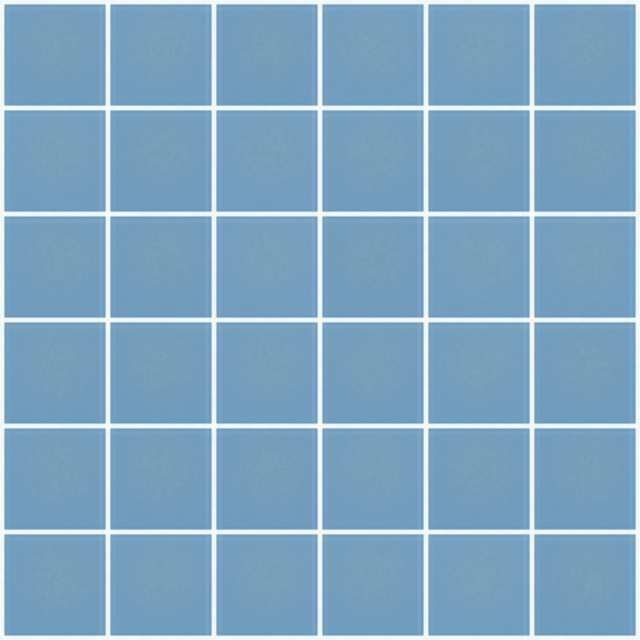
Write a three.js fragment shader that draws this pattern.

```glsl
// Six by six glazed blue square tiles set in pale grout.
// Each tile is a rounded-box distance; bevel glints, a greyer centre and
// faint hashed grain shade the glaze, with a slight tone shift per tile.
varying vec2 vUv;

float hash(vec2 p) {
  vec3 q = fract(p.xyx * vec3(0.1031, 0.1030, 0.0973));
  q += dot(q, q.yzx + 33.33);
  return fract((q.x + q.y) * q.z);
}

float noise(vec2 p) {
  vec2 i = floor(p), f = fract(p);
  f = f * f * (3.0 - 2.0 * f);
  return mix(mix(hash(i), hash(i + vec2(1.0, 0.0)), f.x),
             mix(hash(i + vec2(0.0, 1.0)), hash(i + 1.0), f.x), f.y);
}

float roundedBox(vec2 p, float halfSize, float radius) {
  vec2 q = abs(p) - halfSize + radius;
  return length(max(q, 0.0)) + min(max(q.x, q.y), 0.0) - radius;
}

// Soft line centred on zero
float glint(float x, float width) {
  return exp(-x * x / (width * width));
}

vec3 glaze(vec2 p, vec2 tile, float edge) {
  // Blue rim fading to a greyer centre
  float centre = 1.0 - smoothstep(0.12, 0.48, length(p - vec2(0.02, 0.06)));
  vec3 color = mix(vec3(0.442, 0.614, 0.745), vec3(0.464, 0.622, 0.728), centre);

  // Lighter towards the top, deeper along the bottom
  color += vec3(0.012, 0.006, 0.0) * smoothstep(-0.4, 0.45, p.y);

  // Bevel glints on the sides and top, with a thin dark rim
  float bevel = 0.035 * glint(p.x - 0.438, 0.016)
              + 0.022 * glint(p.x + 0.448, 0.016)
              + 0.025 * glint(p.y - 0.435, 0.020);
  color += bevel * vec3(1.0, 0.8, 0.6);
  color -= vec3(0.022, 0.014, 0.008) * glint(edge + 0.016, 0.010);

  // Grain strongest in the middle, and a tone of its own for each tile
  float grain = noise((p + tile * 3.7 + 20.0) * 38.0) - 0.5;
  color += grain * mix(0.006, 0.022, centre) * vec3(1.0, 0.9, 0.6);
  return color + (hash(tile + 7.0) - 0.5) * 0.008;
}

void main() {
  // Tile grid centred on the canvas, leaving a narrow grout margin
  vec2 grid = (vUv - 0.5) * 6.038 + 3.0;
  vec2 tile = clamp(floor(grid), 0.0, 5.0);
  vec2 p = grid - tile - 0.5;

  float edge = roundedBox(p, 0.477, 0.012);
  vec3 grout = vec3(0.95, 0.975, 0.975) + 0.02 * (noise(vUv * 90.0) - 0.5);
  vec3 color = mix(glaze(p, tile, edge), grout, smoothstep(-0.011, 0.013, edge));
  gl_FragColor = vec4(color, 1.0);
}
```
